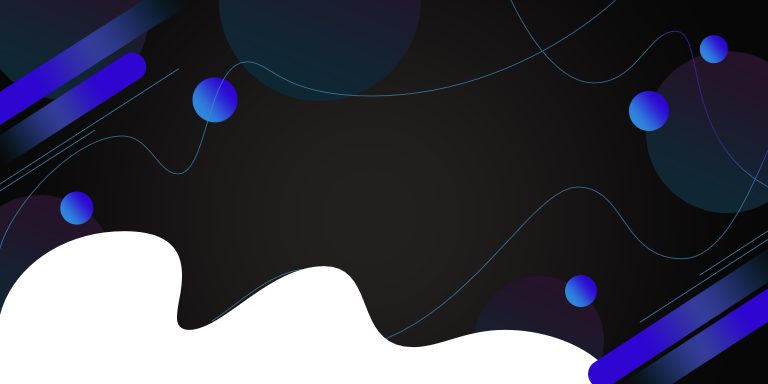
A WebGL 2 fragment shader for this background:

```glsl
#version 300 es
precision highp float;
// Dark abstract banner: soft radial backdrop, translucent halos, glossy balls,
// fading diagonal bars, thin flowing curves and a white wave along the bottom.
// Shapes are distance fields; curves and wave are chains of cubic Beziers.
uniform vec2 u_resolution;
out vec4 fragColor;

// All lengths are in hundredths of the canvas height.
const vec3 VIOLET = vec3(0.18, 0.02, 0.82);
const vec3 SKY = vec3(0.18, 0.53, 0.86);
const vec3 STEEL = vec3(0.20, 0.24, 0.60);
const vec3 TEAL = vec3(0.04, 0.13, 0.18);
const vec3 PLUM = vec3(0.14, 0.075, 0.16);
const vec3 LINE = vec3(0.25, 0.55, 0.75);
const float CURVE_WIDTH = 0.11;
const float BAR_WIDTH = 3.65;

// Centre and radius of each disc
const vec3 HALOS[5] = vec3[5](vec3(17.0, 95.5, 21.6), vec3(83.3, 100.0, 26.3),
    vec3(189.3, 65.6, 21.1), vec3(140.4, 11.2, 16.9), vec3(10.4, 29.7, 19.5));
const vec3 BALLS[5] = vec3[5](vec3(56.0, 74.0, 5.86), vec3(20.0, 45.8, 4.3),
    vec3(169.0, 71.1, 5.2), vec3(185.9, 87.2, 3.65), vec3(151.3, 24.2, 4.15));

// Path state: current point, nearest distance, and parity of crossings above
struct Path { vec2 pen; float dist; bool inside; };

float coverage(float dist, float pixel) {
    return clamp(0.5 - dist / pixel, 0.0, 1.0);
}

// Position along a segment from 0 to 1, and distance to it
vec2 segment(vec2 p, vec2 a, vec2 b) {
    vec2 ab = b - a;
    float t = clamp(dot(p - a, ab) / dot(ab, ab), 0.0, 1.0);
    return vec2(t, length(p - a - ab * t));
}

// Extends a path by one cubic Bezier, split into short chords
void curveTo(inout Path path, vec2 p, vec2 c1, vec2 c2, vec2 end) {
    vec2 start = path.pen, a = start;
    for (int i = 1; i <= 18; i++) {
        float t = float(i) / 18.0, s = 1.0 - t;
        vec2 b = s*s*s * start + 3.0*s*s*t * c1 + 3.0*s*t*t * c2 + t*t*t * end;
        path.dist = min(path.dist, segment(p, a, b).y);
        if ((a.x > p.x) != (b.x > p.x)) {
            float y = a.y + (b.y - a.y) * (p.x - a.x) / (b.x - a.x);
            if (y > p.y) path.inside = !path.inside;
        }
        a = b;
    }
    path.pen = end;
}

// Disc with a diagonal gradient from its lower left to its upper right
vec3 drawDisc(vec3 col, vec2 p, vec3 disc, vec2 axis, vec3 low, vec3 high, float px) {
    vec2 q = (p - disc.xy) / disc.z;
    vec3 fill = mix(low, high, smoothstep(-0.9, 0.9, dot(q, normalize(axis))));
    return mix(col, fill, coverage((length(q) - 1.0) * disc.z, px));
}

// Rounded bar, violet at its solid end and fading away at the other
vec3 drawBar(vec3 col, vec2 p, vec2 solid, vec2 faded, float px) {
    vec2 s = segment(p, solid, faded);
    vec3 fill = mix(VIOLET, STEEL, smoothstep(0.2, 0.55, s.x));
    fill = mix(fill, TEAL * 0.8, smoothstep(0.5, 0.92, s.x));
    float alpha = 1.0 - smoothstep(0.8, 1.0, s.x);
    return mix(col, fill, alpha * coverage(s.y - BAR_WIDTH, px));
}

vec3 drawLine(vec3 col, vec2 p, vec2 a, vec2 b, float px) {
    return mix(col, LINE, 0.85 * coverage(segment(p, a, b).y - CURVE_WIDTH, px));
}

float flowingCurves(vec2 p) {
    Path c = Path(vec2(0.0, 35.4), 1e3, false);
    curveTo(c, p, vec2(3.1, 46.6), vec2(19.5, 64.6), vec2(31.8, 64.6));
    curveTo(c, p, vec2(39.1, 64.6), vec2(41.1, 54.7), vec2(46.4, 54.7));
    curveTo(c, p, vec2(54.2, 54.7), vec2(53.9, 83.9), vec2(64.3, 83.9));
    curveTo(c, p, vec2(70.8, 83.9), vec2(72.9, 75.0), vec2(96.9, 75.0));
    curveTo(c, p, vec2(121.1, 75.0), vec2(144.5, 85.7), vec2(160.9, 100.5));
    c.pen = vec2(132.8, 100.5);
    curveTo(c, p, vec2(138.0, 89.6), vec2(145.8, 78.4), vec2(154.7, 78.4));
    curveTo(c, p, vec2(165.9, 78.4), vec2(168.8, 91.9), vec2(176.0, 91.9));
    curveTo(c, p, vec2(183.9, 91.9), vec2(177.1, 63.5), vec2(200.2, 51.2));
    c.pen = vec2(100.3, 11.7);
    curveTo(c, p, vec2(125.0, 21.9), vec2(139.3, 51.3), vec2(150.5, 51.3));
    curveTo(c, p, vec2(162.8, 51.3), vec2(162.0, 32.6), vec2(177.6, 32.6));
    curveTo(c, p, vec2(188.0, 32.6), vec2(194.8, 49.0), vec2(200.5, 62.0));
    c.pen = vec2(55.2, 16.4);
    curveTo(c, p, vec2(62.5, 21.1), vec2(70.3, 29.2), vec2(79.4, 29.9));
    return c.dist;
}

// Signed distance to the white wave, negative inside
float wave(vec2 p) {
    Path w = Path(vec2(0.0, 18.0), 1e3, false);
    curveTo(w, p, vec2(3.1, 30.2), vec2(16.1, 39.8), vec2(32.3, 39.8));
    curveTo(w, p, vec2(41.7, 39.8), vec2(47.4, 36.7), vec2(47.4, 28.4));
    curveTo(w, p, vec2(47.4, 23.7), vec2(46.1, 20.8), vec2(46.1, 17.2));
    curveTo(w, p, vec2(46.1, 14.1), vec2(48.7, 13.5), vec2(52.1, 14.6));
    curveTo(w, p, vec2(60.4, 17.2), vec2(71.6, 30.7), vec2(84.4, 30.7));
    curveTo(w, p, vec2(98.4, 30.7), vec2(91.7, 9.6), vec2(107.6, 9.6));
    curveTo(w, p, vec2(114.6, 9.6), vec2(121.1, 14.1), vec2(131.5, 14.1));
    curveTo(w, p, vec2(141.9, 14.1), vec2(152.3, 10.2), vec2(157.8, 4.2));
    return w.inside ? -w.dist : w.dist;
}

void main() {
    float px = 100.0 / u_resolution.y;
    vec2 p = gl_FragCoord.xy * px;
    float glow = smoothstep(0.0, 110.0, length(p - vec2(96.2, 43.5)));
    vec3 col = mix(vec3(0.138, 0.123, 0.123), vec3(0.03, 0.027, 0.03), glow);
    for (int i = 0; i < 5; i++) col = drawDisc(col, p, HALOS[i], vec2(0.4, 1.0), TEAL + 0.02, PLUM, px);
    for (int i = 0; i < 5; i++) col = drawDisc(col, p, BALLS[i], vec2(1.0, 0.8), SKY, VIOLET, px);
    // Curves turn violet towards the upper right
    float tint = smoothstep(168.0, 178.0, p.x) * smoothstep(48.0, 66.0, p.y);
    vec3 ink = mix(LINE, vec3(0.22, 0.16, 0.72), tint);
    col = mix(col, ink, 0.75 * coverage(flowingCurves(p) - CURVE_WIDTH, px));
    col = mix(col, vec3(1.0), coverage(wave(p), px));
    // Bars and hairlines in the two corners
    col = drawBar(col, p, vec2(-2.6, 70.1), vec2(49.5, 103.4), px);
    col = drawBar(col, p, vec2(34.4, 82.6), vec2(-2.1, 59.1), px);
    col = drawBar(col, p, vec2(156.8, 2.6), vec2(205.7, 34.6), px);
    col = drawBar(col, p, vec2(204.4, 23.4), vec2(162.8, -3.6), px);
    col = drawLine(col, p, vec2(46.4, 82.0), vec2(-0.3, 51.9), px);
    col = drawLine(col, p, vec2(24.7, 66.1), vec2(-0.3, 50.1), px);
    col = drawLine(col, p, vec2(166.7, 16.1), vec2(201.0, 38.3), px);
    col = drawLine(col, p, vec2(182.3, 28.4), vec2(201.0, 40.5), px);
    fragColor = vec4(col, 1.0);
}
```
